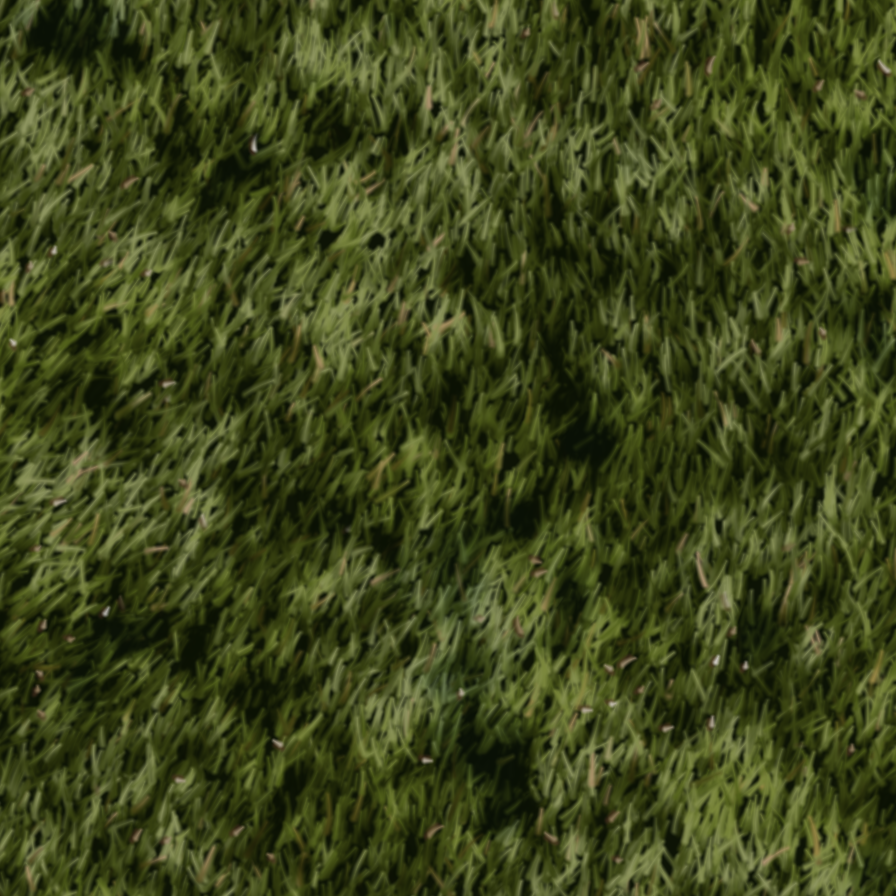
Give the GLSL for this texture, as a WebGL 2 fragment shader.

```glsl
#version 300 es
precision highp float;
precision highp int;
// Draws a sunlit lawn: overlapping soft grass blades, shaded hollows and dry flecks.
uniform vec2 u_resolution;
out vec4 fragColor;

// Three random values in 0..1 for an integer cell
vec3 hash(ivec3 cell) {
  uvec3 v = uvec3(cell) * 1664525u + 1013904223u;
  v.x += v.y * v.z; v.y += v.z * v.x; v.z += v.x * v.y;
  v ^= v >> 16u;
  v.x += v.y * v.z; v.y += v.z * v.x; v.z += v.x * v.y;
  return vec3(v >> 8u) / 16777216.0;
}

float noise(vec2 p, int seed) {
  ivec2 c = ivec2(floor(p));
  vec2 f = fract(p);
  f = f * f * (3.0 - 2.0 * f);
  float low = mix(hash(ivec3(c, seed)).x, hash(ivec3(c + ivec2(1, 0), seed)).x, f.x);
  float high = mix(hash(ivec3(c + ivec2(0, 1), seed)).x, hash(ivec3(c + 1, seed)).x, f.x);
  return mix(low, high, f.y);
}

float fbm(vec2 p, int seed) {
  return 0.55 * noise(p, seed) + 0.3 * noise(p * 2.1 + 7.3, seed + 1)
       + 0.15 * noise(p * 4.3 + 3.1, seed + 2);
}

// Position across (x) and along (y) a blade leaning by an angle from vertical
vec2 bladeSpace(vec2 p, float lean) {
  float s = sin(lean), c = cos(lean);
  return vec2(c * p.x - s * p.y, s * p.x + c * p.y);
}

float bladeMask(vec2 q, float halfLength, float halfWidth, float blur) {
  float d = length(vec2(q.x, max(abs(q.y) - halfLength, 0.0)));
  return 1.0 - smoothstep(halfWidth - blur, halfWidth + blur, d);
}

// Grass colour from deep shade (0) to sunlit tip (1)
vec3 grassColor(float tone, float dryness) {
  vec3 light = mix(vec3(0.32, 0.38, 0.10), vec3(0.345, 0.38, 0.20), dryness);
  vec3 pale = mix(vec3(0.48, 0.53, 0.23), vec3(0.56, 0.59, 0.38), dryness);
  vec3 c = mix(vec3(0.04, 0.065, 0.012), vec3(0.15, 0.18, 0.035), smoothstep(0.0, 0.24, tone));
  c = mix(c, vec3(0.225, 0.265, 0.065), smoothstep(0.2, 0.46, tone));
  c = mix(c, light, smoothstep(0.42, 0.70, tone));
  return mix(c, pale, smoothstep(0.68, 1.0, tone));
}

void main() {
  vec2 uv = gl_FragCoord.xy / u_resolution.y;
  float blur = max(0.0038, 0.8 / u_resolution.y);

  // Slow variation of direction, light and dryness
  float fieldLean = mix(0.55, 0.08, uv.x) + 1.1 * (fbm(uv * 3.0, 11) - 0.5);
  float patchLight = 0.6 * (fbm(uv * 5.0 + 2.7, 21) - 0.5) + 0.9 * (fbm(uv * 14.0, 25) - 0.5);
  float hollow = 1.0 - smoothstep(0.2, 0.38, fbm(uv * 7.0 + 9.2, 31));
  float patchDry = smoothstep(0.25, 0.65, fbm(uv * 5.5 + 5.4, 41));

  // Tufts of neighbouring blades that share their light
  vec2 tuftPos = bladeSpace(uv, 0.35);
  float tuft = 0.55 * (noise(tuftPos * vec2(46.0, 27.0), 51) - 0.5)
             + 0.25 * (noise(tuftPos * vec2(95.0, 48.0), 52) - 0.5);

  // Blades, stacked from the shaded bottom to the sunlit top
  vec3 color = vec3(0.05, 0.075, 0.018);
  const int LAYERS = 9;
  for (int layer = 0; layer < LAYERS; layer++) {
    float height = float(layer) / float(LAYERS - 1);
    vec2 p = uv / 0.028 + 0.37 * float(layer);
    ivec2 home = ivec2(floor(p));
    for (int k = 0; k < 9; k++) {
      ivec2 cell = home + ivec2(k % 3, k / 3) - 1;
      vec3 place = hash(ivec3(cell, layer + 100));
      vec3 look = hash(ivec3(cell, layer + 200));
      float turn = 2.0 * place.z - 1.0;
      vec2 q = bladeSpace((p - vec2(cell) - place.xy) * 0.028,
                          fieldLean + 0.25 * turn + 0.65 * turn * turn * turn);
      q.x -= 12.0 * (look.z - 0.5) * q.y * q.y;
      float halfLength = mix(0.006, 0.021, look.x);
      float along = clamp(0.5 + 0.5 * q.y / halfLength, 0.0, 1.0);
      float halfWidth = mix(0.0030, 0.0014, along) * mix(0.75, 1.25, fract(look.x * 7.0));
      float mask = bladeMask(q, halfLength, halfWidth, blur);
      if (mask <= 0.0) continue;

      float tone = 0.42 * height - 0.03 + 0.62 * look.y + patchLight + tuft - 0.4 * hollow
                 + 0.2 * (along - 0.5) - 8.0 * q.x;
      vec3 blade = grassColor(tone, clamp(0.7 * patchDry + 0.9 * (look.z - 0.35), 0.0, 1.0));
      float straw = smoothstep(0.92, 0.97, fract(look.z * 13.0));
      blade = mix(blade, blade * vec3(1.25, 1.0, 1.2), straw);
      color = mix(color, blade, 0.95 * mask);
    }
  }

  // Bluish shade in the hollows
  color = mix(color, color * vec3(0.75, 0.85, 1.0) + vec3(0.0, 0.004, 0.012), 0.6 * hollow);

  // Sparse bleached and brownish flecks, in loose clusters
  vec2 p = uv / 0.03;
  float litter = 0.13 * smoothstep(0.3, 0.65, fbm(uv * 4.0 + 1.9, 61));
  for (int k = 0; k < 9; k++) {
    ivec2 cell = ivec2(floor(p)) + ivec2(k % 3, k / 3) - 1;
    vec3 place = hash(ivec3(cell, 300));
    vec3 look = hash(ivec3(cell, 301));
    float presence = smoothstep(0.0, 0.03, litter - look.x);
    vec2 q = bladeSpace((p - vec2(cell) - place.xy) * 0.03, 3.0 * place.z - 1.2);
    q.x -= 40.0 * (look.y - 0.5) * q.y * q.y;
    float size = mix(0.002, 0.009, look.y * look.y);
    float husk = bladeMask(q + vec2(0.003, 0.004), size, 0.003, 0.003);
    color = mix(color, vec3(0.30, 0.19, 0.13), 0.6 * presence * husk);
    vec3 fleck = mix(vec3(0.55, 0.47, 0.34), vec3(0.85, 0.84, 0.82), look.z * look.z);
    float width = mix(0.0028, 0.0012, clamp(0.5 + 0.5 * q.y / size, 0.0, 1.0));
    color = mix(color, fleck, 0.9 * presence * bladeMask(q, size, width, 0.0028));
  }

  fragColor = vec4(color, 1.0);
}
```
